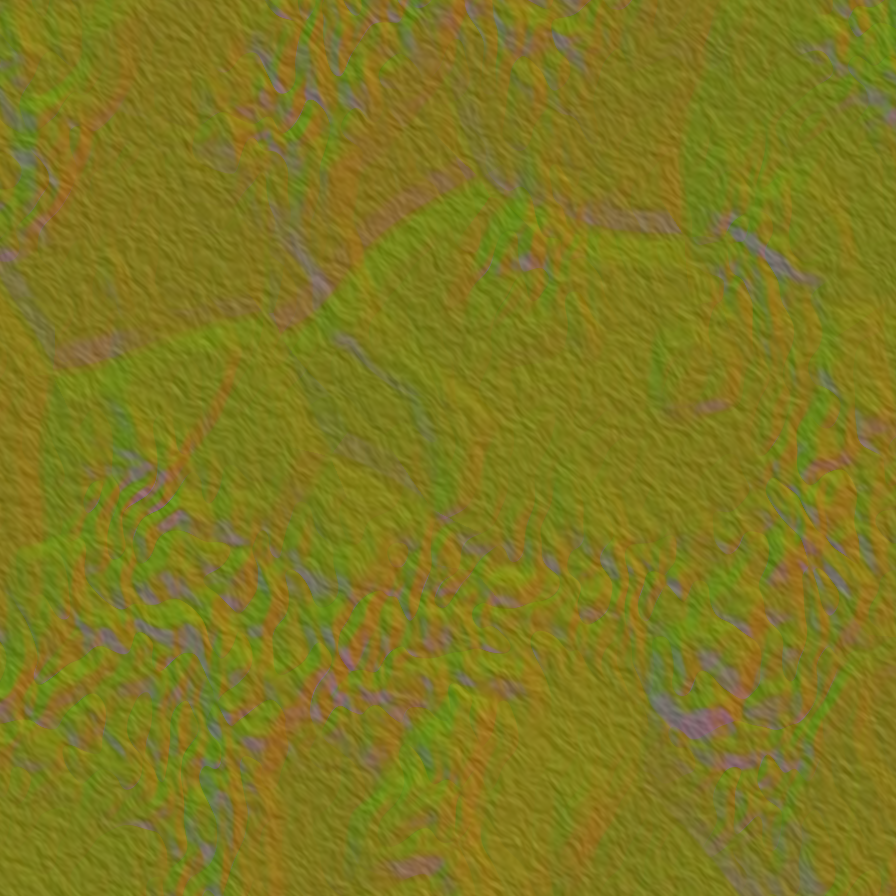
This texture is drawn by a WebGL 2 fragment shader. Its source:

```glsl
#version 300 es
precision highp float;
// Slope map of weathered rock: tilted plates, scattered lumps, chipped patches and fine grain.

uniform vec2 u_resolution;
out vec4 outColor;

const vec3  BASE_COLOR   = vec3(0.493, 0.476, 0.108);
const vec3  SLOPE_X_TINT = vec3(0.140, -0.022, 0.0);
const vec3  SLOPE_Y_TINT = vec3(0.015, 0.115, -0.035);
const vec3  MAUVE_TINT   = vec3(0.055, 0.012, 0.290);
const vec2  MAUVE_FACING = vec2(-0.35, -0.94);
const vec2  PLATE_SCALE  = vec2(3.9, 2.8);
const float PLATE_TILT   = 0.20;
const float BEVEL_WIDTH  = 0.13;
const float BEVEL_SLOPE  = 0.36;
const vec2  LUMP_SCALE   = vec2(9.0, 6.0);
const float LUMP_HEIGHT  = 0.021;
const vec2  CHIP_SCALE   = vec2(25.0, 15.0);
const float CHIP_HEIGHT  = 0.024;
const float GRAIN_SCALE  = 62.0;
const float GRAIN_SHADE  = 0.021;
const float SAMPLE_STEP  = 0.0014;
const float TAU          = 6.28319;

vec2 hash2(vec2 p) {
    vec3 q = fract(vec3(p.xyx) * vec3(0.1031, 0.1030, 0.0973));
    q += dot(q, q.yzx + 33.33);
    return fract((q.xx + q.yz) * q.zy);
}

vec2 lattice(vec2 cell) {
    float angle = TAU * hash2(cell + 57.0).x;
    return vec2(cos(angle), sin(angle));
}

float gradientNoise(vec2 p) {
    vec2 i = floor(p), f = p - i;
    vec2 u = f * f * f * (f * (f * 6.0 - 15.0) + 10.0);
    vec2 e = vec2(1.0, 0.0);
    float bottom = mix(dot(lattice(i), f), dot(lattice(i + e), f - e), u.x);
    float top = mix(dot(lattice(i + e.yx), f - e.yx), dot(lattice(i + 1.0), f - 1.0), u.x);
    return mix(bottom, top, u.y);
}

vec2 warp(vec2 p, float scale) {
    return vec2(gradientNoise(p * scale + 11.3), gradientNoise(p * scale + 47.9));
}

// Slope of the large plates: a flat tilt for each, with bevelled rims.
vec2 plateSlope(vec2 p) {
    vec2 q = (p + 0.035 * warp(p, 5.0)) * PLATE_SCALE;
    vec2 cell = floor(q);
    vec2 nearest = vec2(0.0), second = vec2(0.0), owner = cell;
    float d1 = 1e3, d2 = 1e3;
    for (int y = -2; y <= 2; y++) {
        for (int x = -2; x <= 2; x++) {
            vec2 id = cell + vec2(x, y);
            vec2 r = id + 0.1 + 0.8 * hash2(id) - q;
            float d = dot(r, r);
            if (d < d1) {
                d2 = d1; second = nearest;
                d1 = d; nearest = r; owner = id;
            } else if (d < d2) {
                d2 = d; second = r;
            }
        }
    }
    vec2 outward = normalize(second - nearest);
    float edge = dot(0.5 * (nearest + second), outward);
    float rim = 1.0 - smoothstep(0.55 * BEVEL_WIDTH, BEVEL_WIDTH, edge);
    float wear = smoothstep(-0.25, 0.3, gradientNoise(p * 5.0 + 83.0));
    vec2 tilt = PLATE_TILT * (2.0 * hash2(owner + 19.0) - 1.0);
    float seam = smoothstep(0.0, 0.025, edge);
    return seam * (tilt + BEVEL_SLOPE * rim * wear * outward);
}

// Height of the lumps and of the chipped patches between plates.
float rockHeight(vec2 p) {
    vec2 q = p + 0.035 * warp(p, 7.0) + 0.009 * warp(p, 24.0);
    float patchy = smoothstep(-0.12, 0.30, gradientNoise(p * vec2(4.2, 3.0) + 5.7));
    float lump = smoothstep(0.06, 0.36, gradientNoise(q * LUMP_SCALE + 31.0));
    float chip = abs(gradientNoise(q * CHIP_SCALE))
               + 0.40 * gradientNoise(q * CHIP_SCALE * 2.1 + 9.0);
    return LUMP_HEIGHT * lump * (0.45 + 0.55 * patchy)
         + CHIP_HEIGHT * chip * (0.12 + 0.88 * patchy);
}

// Fine grain, drawn out along a falling diagonal.
float grainHeight(vec2 p) {
    vec2 q = p + 0.006 * warp(p, 30.0);
    vec2 g = vec2(0.55 * (q.x - q.y), 0.90 * (q.x + q.y)) * GRAIN_SCALE;
    return (gradientNoise(g) + 0.5 * gradientNoise(g * 2.03 + 17.0)) / GRAIN_SCALE;
}

void main() {
    vec2 p = gl_FragCoord.xy / u_resolution.y;
    vec2 dx = vec2(SAMPLE_STEP, 0.0), dy = dx.yx;

    float rock = rockHeight(p);
    vec2 rockSlope = (rock - vec2(rockHeight(p + dx), rockHeight(p + dy))) / SAMPLE_STEP;
    float grain = grainHeight(p);
    vec2 grainSlope = (grain - vec2(grainHeight(p + dx), grainHeight(p + dy))) / SAMPLE_STEP;

    // Compress steep slopes, then turn direction into colour.
    vec2 slope = rockSlope + plateSlope(p) + 0.16 * warp(p, 9.0);
    vec2 facing = slope / sqrt(1.0 + dot(slope, slope));
    float mauve = smoothstep(0.10, 0.75, dot(facing, MAUVE_FACING));

    vec3 color = BASE_COLOR + SLOPE_X_TINT * facing.x + SLOPE_Y_TINT * facing.y;
    color += MAUVE_TINT * mauve;
    color += GRAIN_SHADE * dot(grainSlope, vec2(0.6, 0.8));
    outColor = vec4(clamp(color, 0.0, 1.0), 1.0);
}
```
